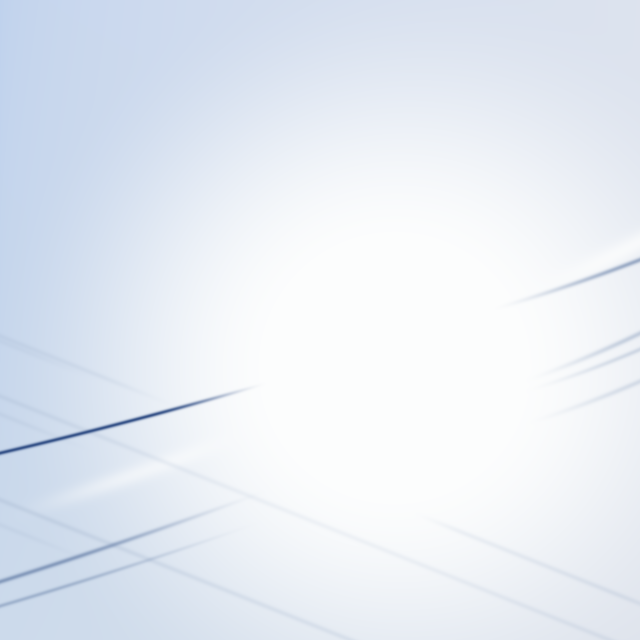
Write a WebGL 2 fragment shader that draws this background.

```glsl
#version 300 es
precision highp float;

// Hazy pale blue sky washed out by a broad white glow, crossed by thin wires.
// The sky blends four corner colours; each wire is a soft distance to a
// slightly sagging segment that fades out as it nears the glow.

#define GLOW_CENTRE vec2(0.615, 0.425)
#define GLOW_INNER 0.17
#define GLOW_OUTER 0.63
#define GLOW_COLOUR vec3(0.99, 0.993, 0.993)
#define WIRE_SAG 0.003
#define WIRE_PALE vec3(0.50, 0.59, 0.72)
#define WIRE_DARK vec3(0.14, 0.26, 0.49)
#define FAINT_SLOPE -0.40
#define FAINT_WIDTH 0.0042
#define FAINT_COLOUR vec3(0.62, 0.69, 0.79)

uniform vec2 u_resolution;
out vec4 fragColour;

// Rising wires: canvas edge point, then the tip that dissolves in light.
const int RISING = 7;
const vec4 risingSpan[RISING] = vec4[](
    vec4(0.0, 0.292, 0.420, 0.402),
    vec4(0.0, 0.091, 0.425, 0.236),
    vec4(0.0, 0.053, 0.415, 0.187),
    vec4(1.0, 0.594, 0.760, 0.514),
    vec4(1.0, 0.479, 0.815, 0.403),
    vec4(1.0, 0.454, 0.815, 0.387),
    vec4(1.0, 0.404, 0.815, 0.336));

// Strength, share of the length before fading, half width.
const vec3 risingStyle[RISING] = vec3[](
    vec3(0.95, 0.55, 0.0030),
    vec3(0.62, 0.20, 0.0036),
    vec3(0.45, 0.15, 0.0032),
    vec3(0.58, 0.00, 0.0038),
    vec3(0.35, 0.00, 0.0042),
    vec3(0.27, 0.00, 0.0038),
    vec3(0.23, 0.00, 0.0042));

// Faint falling wires: height at the left side, start x, end x, strength.
const int FALLING = 7;
const vec4 fallingWire[FALLING] = vec4[](
    vec4(0.475, -0.1, 0.29, 0.18),
    vec4(0.467, -0.1, 0.16, 0.14),
    vec4(0.381, -0.1, 1.10, 0.20),
    vec4(0.353, -0.1, 0.16, 0.16),
    vec4(0.219, -0.1, 0.70, 0.25),
    vec4(0.180, -0.1, 0.16, 0.14),
    vec4(0.457, 0.64, 1.10, 0.24));

// Smooth profile of a line; never thinner than about a pixel.
float softLine(float dist, float halfWidth) {
    float w = max(halfWidth, 0.8 / min(u_resolution.x, u_resolution.y));
    return exp(-dist * dist / (w * w));
}

// Position along a segment (x) and signed distance above it (y).
vec2 alongSegment(vec2 p, vec2 a, vec2 b) {
    float t = (p.x - a.x) / (b.x - a.x);
    float height = mix(a.y, b.y, t) - WIRE_SAG * 4.0 * t * (1.0 - t);
    float slope = (b.y - a.y) / (b.x - a.x);
    return vec2(t, (p.y - height) * inversesqrt(1.0 + slope * slope));
}

vec3 skyColour(vec2 p) {
    vec3 low = mix(vec3(0.800, 0.855, 0.920), vec3(0.870, 0.890, 0.925), p.x);
    vec3 high = mix(vec3(0.745, 0.820, 0.930), vec3(0.865, 0.890, 0.935), sqrt(p.x));
    return mix(low, high, p.y);
}

void main() {
    vec2 p = gl_FragCoord.xy / u_resolution;

    // Sky and glow
    float glow = 1.0 - smoothstep(GLOW_INNER, GLOW_OUTER, distance(p, GLOW_CENTRE));
    vec3 colour = mix(skyColour(p), GLOW_COLOUR, glow);

    // Broad pale streaks beside the wires
    vec2 leftStreak = alongSegment(p, vec2(0.0, 0.190), vec2(0.36, 0.312));
    vec2 rightStreak = alongSegment(p, vec2(1.0, 0.622), vec2(0.80, 0.530));
    float leftLight = softLine(leftStreak.y, 0.014) * smoothstep(0.0, 0.6, leftStreak.x)
        * (1.0 - smoothstep(0.75, 1.1, leftStreak.x));
    float rightLight = softLine(rightStreak.y, 0.016) * (1.0 - smoothstep(0.2, 1.0, rightStreak.x));
    colour = mix(colour, GLOW_COLOUR, max(0.55 * leftLight, 0.75 * rightLight));

    // Faint falling wires
    for (int i = 0; i < FALLING; i++) {
        vec4 wire = fallingWire[i];
        float dist = (p.y - wire.x - FAINT_SLOPE * p.x) * inversesqrt(1.0 + FAINT_SLOPE * FAINT_SLOPE);
        float fade = smoothstep(wire.y, wire.y + 0.09, p.x) * (1.0 - smoothstep(wire.z - 0.14, wire.z, p.x));
        float cover = softLine(dist, FAINT_WIDTH) * fade * wire.w * (1.0 - 0.5 * glow);
        colour = mix(colour, FAINT_COLOUR, cover);
    }

    // Rising wires, darkest at the canvas edge
    for (int i = 0; i < RISING; i++) {
        vec3 style = risingStyle[i];
        vec2 place = alongSegment(p, risingSpan[i].xy, risingSpan[i].zw);
        float cover = softLine(place.y, style.z) * style.x * (1.0 - smoothstep(style.y, 1.0, place.x));
        colour = mix(colour, mix(WIRE_PALE, WIRE_DARK, style.x * style.x), cover);
    }

    fragColour = vec4(colour, 1.0);
}
```
